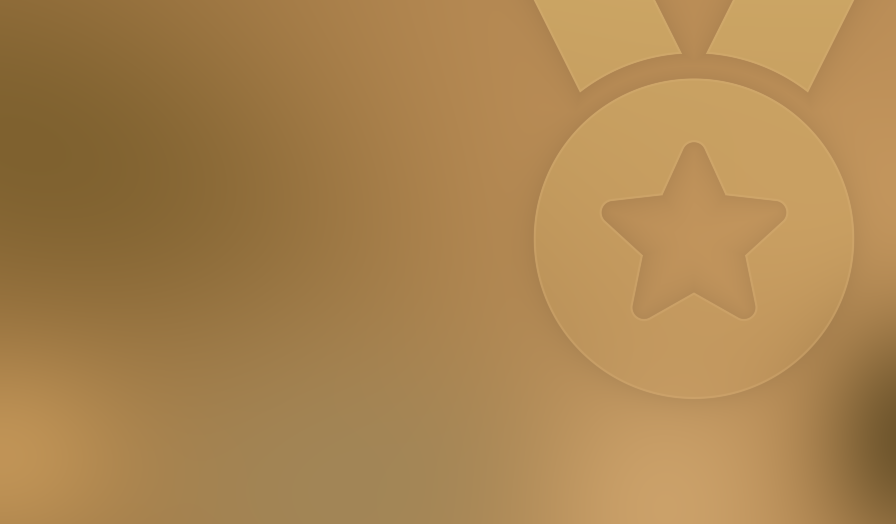
Reproduce this background procedurally as a WebGL 2 fragment shader.

```glsl
#version 300 es
precision highp float;

uniform vec2 u_resolution;
out vec4 outColor;

#define MEDAL_CENTER vec2(1.3244, 0.5444)
#define MEDAL_RADIUS 0.3056
#define RIBBON_GAP_RADIUS 0.354
#define STAR_TIP 0.1622
#define STAR_INNER 0.0773
#define STAR_ROUNDING 0.0222
#define RIM_WIDTH 0.0016
#define RIM_STRENGTH 0.3
#define SHADOW_SIZE 0.03
#define SHADOW_STRENGTH 0.07

const float PI = 3.14159;
const vec3 GOLD = vec3(0.816, 0.675, 0.408);
const vec3 RIM = vec3(0.86, 0.70, 0.48);

// Soft elliptical colour spot, tilted by an angle
vec3 glow(vec3 base, vec2 p, vec2 center, vec2 radii, float tilt, vec3 color, float strength) {
  float c = cos(tilt), s = sin(tilt);
  vec2 d = p - center;
  d = vec2(c * d.x + s * d.y, c * d.y - s * d.x) / radii;
  return mix(base, color, strength * exp(-dot(d, d)));
}

vec3 background(vec2 p) {
  vec3 col = mix(vec3(0.62, 0.463, 0.259), vec3(0.735, 0.557, 0.341), smoothstep(0.0, 1.3, p.x));
  col = glow(col, p, vec2(0.05, 0.72), vec2(0.60, 0.32), -0.35, vec3(0.49, 0.376, 0.18), 0.95);
  col = glow(col, p, vec2(0.67, 0.07), vec2(0.45, 0.30), 0.0, vec3(0.627, 0.525, 0.345), 0.85);
  col = glow(col, p, vec2(0.00, 0.13), vec2(0.26, 0.20), 0.0, vec3(0.76, 0.584, 0.341), 0.95);
  col = glow(col, p, vec2(1.60, 0.57), vec2(0.40, 0.25), 0.0, vec3(0.784, 0.604, 0.376), 0.8);
  col = glow(col, p, vec2(1.27, 0.03), vec2(0.23, 0.28), 0.0, vec3(0.804, 0.639, 0.42), 0.9);
  return glow(col, p, vec2(1.74, 0.16), vec2(0.17, 0.23), 0.0, vec3(0.416, 0.322, 0.165), 0.97);
}

// Five-pointed star with rounded tips
float starDistance(vec2 p) {
  float sector = PI / 5.0;
  float angle = abs(mod(atan(p.x, p.y) + sector, 2.0 * sector) - sector);
  vec2 q = length(p) * vec2(sin(angle), cos(angle));
  vec2 tip = vec2(0.0, STAR_TIP);
  vec2 edge = STAR_INNER * vec2(sin(sector), cos(sector)) - tip;
  vec2 d = q - tip;
  float side = sign(d.y * edge.x - d.x * edge.y);
  float dist = length(d - edge * clamp(dot(d, edge) / dot(edge, edge), 0.0, 1.0));
  return side * dist - STAR_ROUNDING;
}

// Disc with a star cut out, below two mirrored ribbons
float medalDistance(vec2 p) {
  float radius = length(p);
  float disc = max(radius - MEDAL_RADIUS, -starDistance(p));
  float band = (abs(abs(p.x) - 0.5 * p.y + 0.0378) - 0.1156) * 0.894;
  float ribbon = max(max(band, RIBBON_GAP_RADIUS - radius), -p.y);
  return min(disc, ribbon);
}

void main() {
  vec2 p = gl_FragCoord.xy / u_resolution.y;
  float pixel = 1.0 / u_resolution.y;
  vec3 col = background(p);
  float dist = medalDistance(p - MEDAL_CENTER);
  float inside = 1.0 - smoothstep(-0.5 * pixel, 0.5 * pixel, dist);

  // Shadow around the shapes, then a gold tint that fades downwards
  col *= 1.0 - SHADOW_STRENGTH * exp(-max(dist, 0.0) / SHADOW_SIZE) * (1.0 - inside);
  float tint = mix(0.08, 0.75, clamp((p.y - 0.24) / 0.76, 0.0, 1.0));
  col = mix(col, GOLD, tint * inside);

  // Thin bright rim
  float rim = 1.0 - smoothstep(RIM_WIDTH - 0.5 * pixel, RIM_WIDTH + pixel, abs(dist + RIM_WIDTH));
  col = mix(col, RIM, RIM_STRENGTH * rim);
  outColor = vec4(col, 1.0);
}
```
